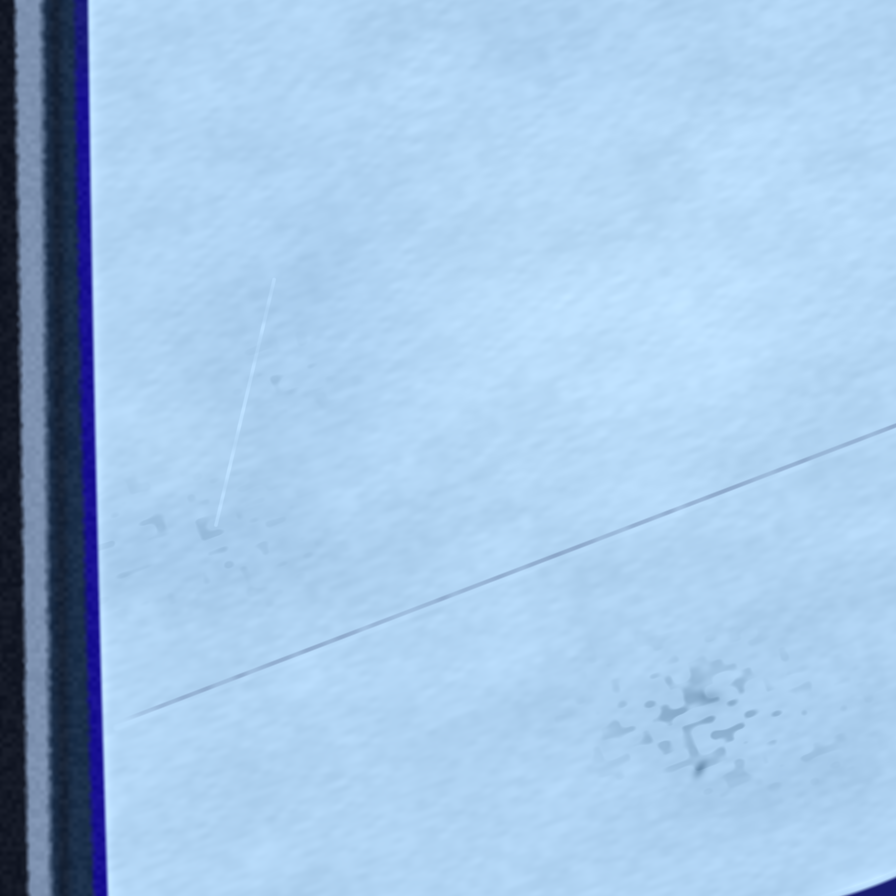
A three.js fragment shader for this texture:

```glsl
varying vec2 vUv;

#define PAPER vec3(0.690, 0.829, 0.951)
#define FRAME_DARK vec3(0.075, 0.095, 0.145)
#define FRAME_NAVY vec3(0.105, 0.185, 0.290)
#define STRIP_GREY vec3(0.490, 0.570, 0.690)
#define EDGE_BLUE vec3(0.090, 0.060, 0.570)
#define CREASE_TONE vec3(0.500, 0.600, 0.740)
#define GRAIN 0.030
#define MOTTLE 0.075

float hash(vec2 p) {
  return fract(sin(dot(p, vec2(127.1, 311.7))) * 43758.5453);
}

float noise(vec2 p) {
  vec2 i = floor(p), f = fract(p);
  f = f * f * (3.0 - 2.0 * f);
  return mix(mix(hash(i), hash(i + vec2(1.0, 0.0)), f.x),
             mix(hash(i + vec2(0.0, 1.0)), hash(i + 1.0), f.x), f.y);
}

float fbm(vec2 p) {
  float sum = 0.0, amp = 0.5;
  for (int i = 0; i < 4; i++) {
    sum += amp * noise(p);
    p = mat2(1.6, 1.2, -1.2, 1.6) * p + 7.3;
    amp *= 0.5;
  }
  return sum;
}

float blob(vec2 p, vec2 centre, vec2 size) {
  vec2 q = (p - centre) / size;
  return exp(-dot(q, q));
}

// x: distance from the segment, y: position along it
vec2 segment(vec2 p, vec2 a, vec2 b) {
  vec2 ab = b - a;
  float t = clamp(dot(p - a, ab) / dot(ab, ab), 0.0, 1.0);
  return vec2(length(p - a - ab * t), t);
}

float stroke(float d, float width) {
  return 1.0 - smoothstep(width * 0.3, width, d);
}

vec3 paperColor(vec2 p) {
  vec3 col = PAPER;

  // broad light and shade
  float light = 0.035 * blob(p, vec2(0.68, 0.67), vec2(0.32, 0.26))
              + 0.018 * blob(p, vec2(0.20, 0.50), vec2(0.07, 0.05))
              - 0.035 * blob(p, vec2(0.36, 0.66), vec2(0.13, 0.18))
              - 0.030 * blob(p, vec2(0.20, 0.39), vec2(0.14, 0.06))
              - 0.025 * blob(p, vec2(0.62, 0.93), vec2(0.10, 0.08))
              - 0.022 * blob(p, vec2(0.85, 0.16), vec2(0.25, 0.14));
  col += light * vec3(1.1, 1.0, 0.75);

  // slanted fibres and fine grain
  vec2 fibre = vec2(p.x + 0.35 * p.y, p.y - 0.35 * p.x);
  col += MOTTLE * (fbm(fibre * vec2(9.0, 16.0)) - 0.47);
  col += GRAIN * (noise(fibre * vec2(75.0, 150.0)) - 0.5);
  float relief = noise(fibre * vec2(45.0, 90.0))
               - noise((fibre + vec2(-0.003, 0.004)) * vec2(45.0, 90.0));
  col += 0.025 * relief;

  // long crease with a pale lower lip
  vec2 crease = segment(p, vec2(0.13, 0.193), vec2(1.01, 0.529));
  float wear = 0.35 + 0.4 * noise(vec2(crease.y * 70.0, 3.0));
  wear *= smoothstep(0.0, 0.06, crease.y);
  col = mix(col, CREASE_TONE, wear * stroke(crease.x, 0.0035));
  float lip = segment(p + vec2(0.0, 0.005), vec2(0.13, 0.193), vec2(1.01, 0.529)).x;
  col += 0.018 * stroke(lip, 0.005);

  // pale scratch
  vec2 scratch = segment(p, vec2(0.241, 0.414), vec2(0.306, 0.688));
  col += 0.07 * stroke(scratch.x, 0.003) * (0.4 + 0.6 * noise(vec2(scratch.y * 25.0, 8.0)));

  // scattered smudges
  float zone = blob(p, vec2(0.80, 0.20), vec2(0.12, 0.065))
             + 0.5 * blob(p, vec2(0.20, 0.39), vec2(0.12, 0.06))
             + 0.4 * blob(p, vec2(0.32, 0.58), vec2(0.05, 0.04));
  float specks = smoothstep(0.62, 0.88, noise(fibre * vec2(65.0, 100.0)));
  col -= 0.14 * zone * specks;
  vec2 q = p - vec2(0.781, 0.141);
  col -= 0.20 * blob(vec2(q.x - 0.4 * q.y, q.y), vec2(0.0), vec2(0.006, 0.009));
  col -= 0.10 * blob(p, vec2(0.794, 0.222), vec2(0.014, 0.008));
  return col;
}

vec3 frameColor(vec2 p, float d) {
  float fuzz = 0.0025 * (noise(p * 160.0) - 0.5);
  float x = p.x + fuzz;
  float left = 0.031 - 0.015 * p.y;
  float right = 0.060 - 0.010 * p.y;
  vec3 col = mix(FRAME_DARK, FRAME_NAVY, smoothstep(left, right, x));
  col = mix(col, FRAME_DARK, 0.55 * blob(vec2(x, 0.0), vec2(right + 0.012, 0.0), vec2(0.008, 1.0)));
  float strip = smoothstep(left - 0.004, left + 0.005, x)
              * (1.0 - smoothstep(right - 0.009, right + 0.003, x));
  col = mix(col, STRIP_GREY, strip);
  float blue = smoothstep(-0.020, -0.010, d + fuzz) * mix(1.0, 0.65, smoothstep(0.88, 0.96, p.y));
  col = mix(col, EDGE_BLUE, blue);
  return col + 0.05 * (noise(p * 190.0) - 0.5);
}

void main() {
  vec2 p = vUv;
  float d = p.x - (0.120 - 0.032 * p.y + 0.010 * p.y * p.y);

  vec3 col = paperColor(p);
  col += 0.06 * exp(-abs(d - 0.004) / 0.005);
  col = mix(frameColor(p, d), col, smoothstep(-0.003, 0.003, d));

  // rounded lower right border
  float corner = p.y - 0.30 * (p.x - 0.943) - 1.2 * pow(max(p.x - 0.943, 0.0), 2.0);
  col += 0.07 * exp(-abs(corner - 0.008) / 0.005) * smoothstep(0.88, 0.96, p.x);
  col = mix(col, mix(EDGE_BLUE, FRAME_NAVY, 0.45), 1.0 - smoothstep(-0.003, 0.003, corner));

  gl_FragColor = vec4(clamp(col, 0.0, 1.0), 1.0);
}
```
